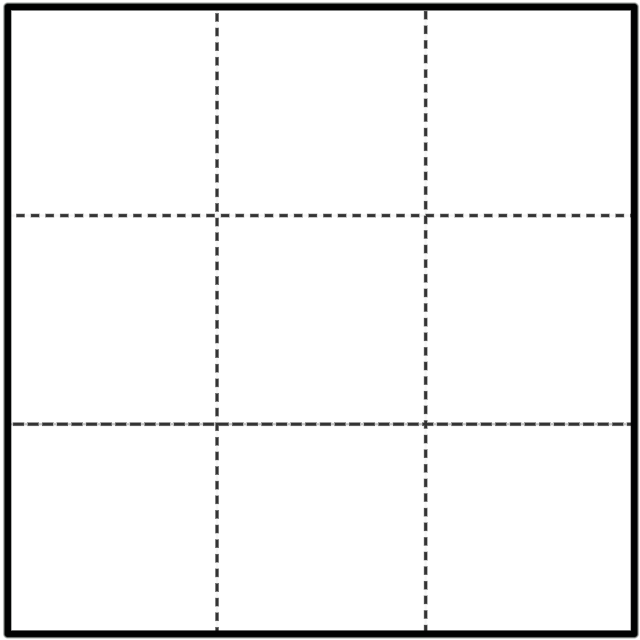
Write a Shadertoy shader that draws this pattern.

```glsl
const vec3 PAPER = vec3(1.0);
const vec3 FRAME_INK = vec3(0.008, 0.012, 0.01);
const vec3 FRAME_HALO = vec3(0.58, 0.6, 0.59);
const vec3 DASH_INK = vec3(0.2);

const vec2 FRAME_CENTER = vec2(0.5016, 0.4993);
const vec2 FRAME_HALF = vec2(0.4893, 0.4896);
const float FRAME_HALF_WIDTH = 0.0053;
const float HALO_WIDTH = 0.0019;

const float CELLS = 3.0;
const vec2 GRID_CENTER = vec2(0.5021, 0.5002);
const float CELL_SIZE = 0.326;
const float DASH_PERIOD = 0.02284;
const float DASH_HALF_WIDTH = 0.0026;

float boxDistance(vec2 p, vec2 halfSize) {
    vec2 d = abs(p) - halfSize;
    return length(max(d, 0.0)) + min(max(d.x, d.y), 0.0);
}

float coverage(float dist, float blur) {
    return 1.0 - smoothstep(-blur, blur, dist);
}

// p.x runs along the line, p.y across it; phase is the center of one dash.
float dashedLine(vec2 p, float phase, float halfLength, float gapInk, float blur) {
    float along = (fract((p.x - phase) / DASH_PERIOD + 0.5) - 0.5) * DASH_PERIOD;
    float dash = coverage(boxDistance(vec2(along, p.y), vec2(halfLength, DASH_HALF_WIDTH)), blur);
    float gap = gapInk * coverage(abs(p.y) - DASH_HALF_WIDTH * 0.7, blur);
    return max(dash, gap);
}

// Inner dividers in both directions, each with its own dash phase.
float dividers(vec2 uv, float blur) {
    float ink = 0.0;
    for (float i = 1.0; i < CELLS; i++) {
        vec2 line = GRID_CENTER + (i - 0.5 * CELLS) * CELL_SIZE;
        float lower = 2.0 - i;
        float rowPhase = mix(0.3746, 0.3715, lower);
        float rowHalf = mix(0.0066, 0.0087, lower);
        float rowGap = mix(0.05, 0.3, lower);
        float columnPhase = mix(0.6337, 0.6302, lower);
        float row = dashedLine(vec2(uv.x, uv.y - line.y), rowPhase, rowHalf, rowGap, blur);
        float column = dashedLine(vec2(uv.y, uv.x - line.x), columnPhase, 0.0065, 0.05, blur);
        ink = max(ink, max(row, column));
    }
    return ink;
}

void mainImage(out vec4 fragColor, in vec2 fragCoord) {
    vec2 uv = fragCoord / iResolution.xy;
    float pixel = 1.0 / min(iResolution.x, iResolution.y);
    float blur = max(0.0014, 0.75 * pixel);
    float frame = boxDistance(uv - FRAME_CENTER, FRAME_HALF);

    // Dashes stop at the frame.
    float inside = coverage(frame, blur);
    vec3 color = mix(PAPER, DASH_INK, dividers(uv, blur) * inside);

    // Grey outer rim below the solid border.
    float rim = abs(frame - FRAME_HALF_WIDTH) - HALO_WIDTH;
    color = mix(color, FRAME_HALO, coverage(rim, blur));
    color = mix(color, FRAME_INK, coverage(abs(frame) - FRAME_HALF_WIDTH, blur));

    fragColor = vec4(color, 1.0);
}
```
